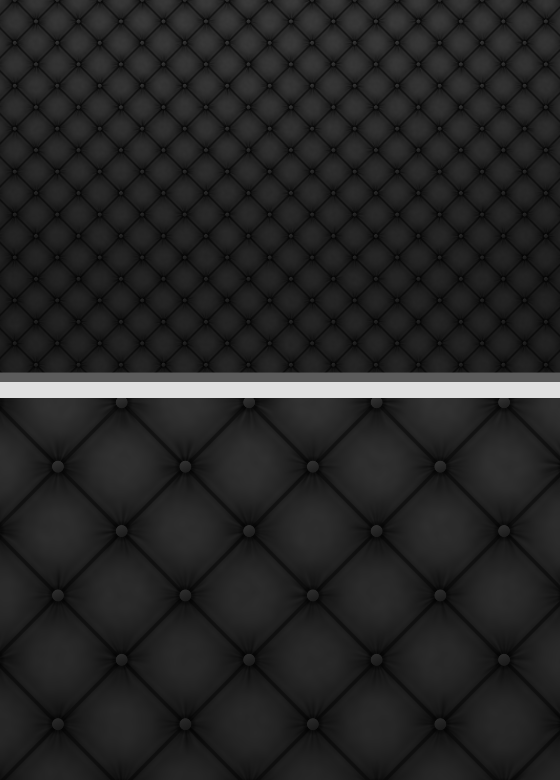
Top: the whole. Bottom: its middle third, enlarged.
Give the GLSL for this texture, as a WebGL 1 fragment shader.

```glsl
precision highp float;
// Dark button-tufted leather: diamond cushions, pinched folds, and a plain grey strip below.
uniform vec2 u_resolution;

#define REPEATS vec2(13.18, 8.9)   // button columns and rows across the canvas
#define SHIFT_X 0.348              // first button column, in repeats
#define SEAM_WIDTH 0.012           // half width, in repeats
#define BUTTON_RADIUS 0.046
#define FOLD_REACH 0.27
#define CUSHION_TONE 0.142
#define CREASE_TONE 0.074
#define STRIP_TONE 0.36
#define STRIP_HEIGHT 0.0248        // share of the canvas height
#define TOP_LIGHT 1.55

vec2 hashGradient(vec2 p) {
  vec2 h = vec2(dot(p, vec2(127.1, 311.7)), dot(p, vec2(269.5, 183.3)));
  return 2.0 * fract(sin(h) * 43758.55) - 1.0;
}

float gradientNoise(vec2 p) {
  vec2 i = floor(p), f = fract(p);
  vec2 u = f * f * f * (f * (f * 6.0 - 15.0) + 10.0);
  vec2 e = vec2(1.0, 0.0);
  float bottom = mix(dot(hashGradient(i), f),
                     dot(hashGradient(i + e), f - e), u.x);
  float top = mix(dot(hashGradient(i + e.yx), f - e.yx),
                  dot(hashGradient(i + 1.0), f - 1.0), u.x);
  return mix(bottom, top, u.y);
}

// Creases fanning out from a button; the seed varies them between buttons.
float pinchFolds(vec2 toButton, float dist, vec2 seed) {
  vec2 dir = toButton / max(dist, 0.001);
  float rays = gradientNoise(dir * 4.5 + seed * 7.31 + dist * 1.5);
  float fade = 1.0 - smoothstep(BUTTON_RADIUS, FOLD_REACH, dist);
  return rays * fade;
}

void main() {
  vec2 uv = gl_FragCoord.xy / u_resolution;
  float pixel = REPEATS.y / u_resolution.y;
  vec2 p = vec2(uv.x, uv.y - 1.0) * REPEATS - vec2(SHIFT_X, 0.0);

  // Diagonal lattice: seams on whole numbers, buttons where seams cross
  vec2 diagonal = vec2(p.x + p.y, p.x - p.y);
  vec2 button = floor(diagonal + 0.5);
  vec2 offset = diagonal - button;
  vec2 toButton = 0.5 * vec2(offset.x + offset.y, offset.x - offset.y);
  float dist = length(toButton);
  vec2 cushion = fract(diagonal) - 0.5;

  // Rounded cushion with soft leather grain
  float puff = 1.0 - smoothstep(0.12, 0.68, length(cushion));
  float tone = mix(CREASE_TONE, CUSHION_TONE, puff);
  tone *= 1.0 + 0.07 * gradientNoise(p * 11.0) + 0.06 * gradientNoise(p * 3.1);

  // Shadow and folds around the button
  tone *= 1.0 - 0.32 * exp(-dist * dist * 55.0);
  tone *= 1.0 + 0.75 * pinchFolds(toButton, dist, button);

  // Thin dark seam with a faint raised edge
  float seam = min(abs(offset.x), abs(offset.y)) * 0.7071;
  tone *= 1.0 + 0.10 * exp(-pow((seam - 0.045) / 0.022, 2.0));
  float seamLine = 1.0 - smoothstep(SEAM_WIDTH - 0.5 * pixel, SEAM_WIDTH + pixel, seam);
  tone *= 1.0 - 0.42 * seamLine;

  // Button: dark rim and a domed face lit from above
  float rim = 1.0 - smoothstep(0.0, 0.03 + pixel, abs(dist - BUTTON_RADIUS - 0.01));
  tone *= 1.0 - 0.35 * rim;
  float face = 1.0 - smoothstep(-0.5 * pixel, 0.5 * pixel, dist - BUTTON_RADIUS);
  float dome = 0.118 + 0.6 * toButton.y - 0.25 * toButton.x;
  tone = mix(tone, dome, face);

  // Light falling from the top, fading a little toward the sides
  float side = 2.0 * uv.x - 1.0;
  tone *= mix(1.0, TOP_LIGHT, smoothstep(0.2, 1.0, uv.y)) * (1.0 - 0.10 * side * side);

  // Plain strip along the lower edge
  float edge = 0.5 / u_resolution.y;
  tone = mix(STRIP_TONE, tone, smoothstep(STRIP_HEIGHT - edge, STRIP_HEIGHT + edge, uv.y));

  gl_FragColor = vec4(vec3(tone), 1.0);
}
```
